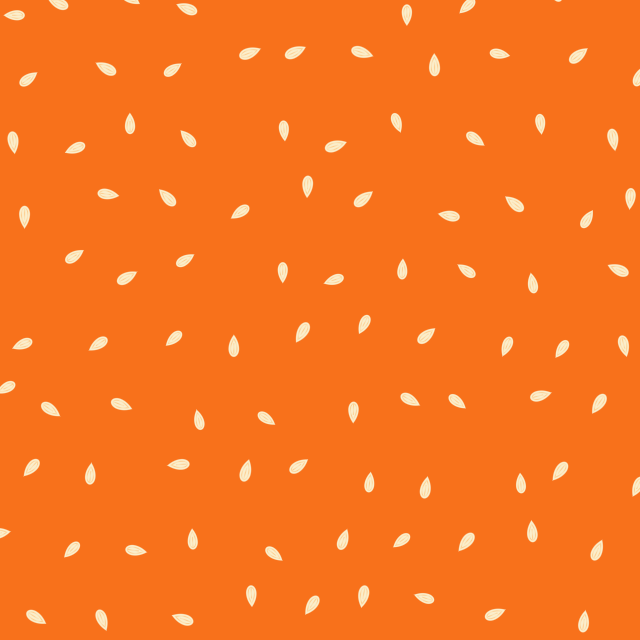
This pattern is drawn by a Shadertoy shader. Its source:

```glsl
// Pale teardrop seeds scattered evenly at random angles over flat orange.

const vec3 ORANGE = vec3(0.972, 0.443, 0.106);
const vec3 CREAM  = vec3(0.985, 0.935, 0.800);
const vec3 PEACH  = vec3(0.990, 0.775, 0.500);

const float CELLS       = 9.5;     // grid cells per canvas height
const float JITTER      = 0.50;    // total offset range, in cells
const float HALF_WIDTH  = 0.0080;  // widest half width of a seed
const float TIP_LENGTH  = 0.0215;  // widest point to pointed tip
const float END_LENGTH  = 0.0120;  // widest point to round end
const float CENTRE_X    = 0.0048;  // widest point, from the seed centre
const float SOFTNESS    = 0.0011;  // half width of the blurred edge
const float VEIN_INSET  = 0.0033;  // depth of the vein below the rim
const float VEIN_WIDTH  = 0.0007;
const float VEIN_AMOUNT = 0.85;
const float TAU = 6.28319;

float hash(vec2 p) {
    return fract(sin(dot(p, vec2(127.1, 311.7))) * 43758.55);
}

// Approximate signed distance: parabolic tip on the left, half ellipse on the right.
float seedDistance(vec2 p) {
    p.x -= CENTRE_X;
    if (p.x < 0.0) {
        float u = -p.x / TIP_LENGTH;
        float slope = 2.0 * HALF_WIDTH * u / TIP_LENGTH;
        return (abs(p.y) - HALF_WIDTH * (1.0 - u * u)) / sqrt(1.0 + slope * slope);
    }
    vec2 radii = vec2(END_LENGTH, HALF_WIDTH);
    float k = length(p / radii);
    return k * (k - 1.0) / max(length(p / (radii * radii)), 1.0);
}

// Broken peach veins: one following the rim, one along the middle.
float seedVeins(vec2 p, float d, float seed, float blur) {
    float rim = abs(d + VEIN_INSET);
    float middle = max(abs(p.y), abs(p.x - CENTRE_X) - 0.35 * TIP_LENGTH);
    float line = 1.0 - smoothstep(VEIN_WIDTH - blur, VEIN_WIDTH + blur, min(rim, middle));
    float breaks = sin(p.x * 420.0 + p.y * 300.0 + seed * TAU);
    return line * (0.70 + 0.30 * breaks);
}

void mainImage(out vec4 fragColor, in vec2 fragCoord) {
    vec2 uv = fragCoord / iResolution.y;
    float blur = max(SOFTNESS, 0.75 / iResolution.y);
    vec2 home = floor(uv * CELLS);
    vec3 color = ORANGE;

    // One jittered seed per cell, with alternate rows staggered.
    for (int j = -1; j <= 1; j++) {
        for (int i = -1; i <= 1; i++) {
            vec2 cell = home + vec2(i, j);
            vec2 offset = vec2(hash(cell + 3.7), hash(cell + 19.3)) - 0.5;
            vec2 centre = cell + 0.5 + JITTER * offset;
            centre.x += 0.5 * mod(cell.y, 2.0);

            float variation = hash(cell + 41.9);
            float angle = TAU * hash(cell + 67.1);
            float c = cos(angle), s = sin(angle);
            vec2 p = mat2(c, -s, s, c) * (uv - centre / CELLS);
            p /= mix(0.95, 1.07, variation);

            float d = seedDistance(p);
            float cover = 1.0 - smoothstep(-blur, blur, d);
            float veins = seedVeins(p, d, variation, blur);
            color = mix(color, mix(CREAM, PEACH, VEIN_AMOUNT * veins), cover);
        }
    }

    fragColor = vec4(color, 1.0);
}
```
